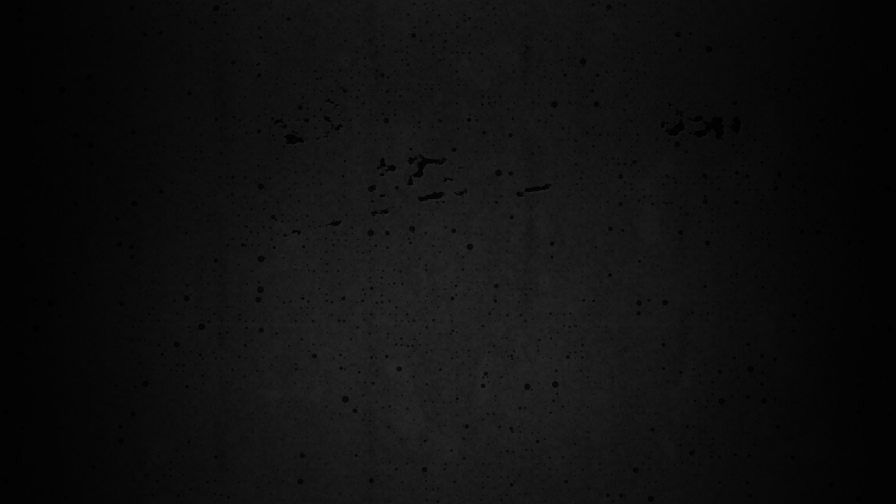
This texture is drawn by a WebGL 1 fragment shader. Its source:

```glsl
precision highp float;
// Near-black concrete wall with fine grain, pits, worn seams and a soft vignette.
uniform vec2 u_resolution;

const float TAU = 6.28319;

float hash(vec2 p) {
  vec3 q = fract(vec3(p.xyx) * 0.1031);
  q += dot(q, q.yzx + 33.33);
  return fract((q.x + q.y) * q.z);
}

// Value noise over the unit square that wraps after a whole number of cells.
float noise(vec2 uv, vec2 cells, float seed) {
  vec2 p = uv * cells;
  vec2 i = floor(p);
  vec2 f = p - i;
  f = f * f * (3.0 - 2.0 * f);
  vec2 a = mod(i, cells) + seed;
  vec2 b = mod(i + 1.0, cells) + seed;
  return mix(mix(hash(a), hash(vec2(b.x, a.y)), f.x),
             mix(hash(vec2(a.x, b.y)), hash(b), f.x), f.y);
}

float fbm(vec2 uv, vec2 cells, float seed) {
  float sum = 0.0;
  float amp = 0.53;
  for (int i = 0; i < 4; i++) {
    sum += amp * noise(uv, cells, seed);
    cells *= 2.0;
    seed += 17.0;
    amp *= 0.5;
  }
  return sum;
}

// Round air holes, at most one in each cell.
float holes(vec2 uv, vec2 cells, float share, float seed) {
  vec2 p = uv * cells;
  vec2 id = mod(floor(p), cells) + seed;
  vec2 centre = 0.3 + 0.4 * vec2(hash(id + 3.7), hash(id + 8.3));
  float radius = mix(0.09, 0.25, pow(hash(id + 5.1), 2.0));
  float soft = 0.6 * cells.x / u_resolution.x;
  float d = length(fract(p) - centre);
  float dot_ = 1.0 - smoothstep(max(radius - soft, 0.0), radius + soft, d);
  return dot_ * step(hash(id + 1.9), share);
}

// Ragged chips along a rising pour seam and in a few clusters above it.
float chips(vec2 uv) {
  float seamY = 0.452 + 0.31 * uv.x + 0.035 * (noise(uv, vec2(12.0, 1.0), 40.0) - 0.5);
  float ends = smoothstep(0.22, 0.32, uv.x) * (1.0 - smoothstep(0.84, 0.97, uv.x));
  float seam = exp(-pow((uv.y - seamY) / 0.009, 2.0)) * ends;
  seam *= smoothstep(0.3, 0.6, noise(uv, vec2(22.0, 2.0), 51.0));
  float cluster = smoothstep(0.68, 0.9, noise(uv, vec2(16.0, 12.0), 63.0));
  cluster *= exp(-pow((uv.y - 0.72) / 0.12, 2.0)) * ends;
  float ragged = fbm(uv, vec2(96.0, 72.0), 75.0);
  float area = max(seam, 0.85 * cluster);
  return smoothstep(0.8, 0.93, ragged + 0.36 * area) * smoothstep(0.05, 0.4, area);
}

// Faint upright formwork joint at x.
float joint(vec2 uv, float x, float seed) {
  float wobble = 0.008 * (noise(uv, vec2(1.0, 14.0), seed) - 0.5);
  float broken = smoothstep(0.25, 0.7, noise(uv, vec2(1.0, 9.0), seed + 5.0));
  return exp(-pow((uv.x - x + wobble) / 0.006, 2.0)) * broken;
}

void main() {
  vec2 uv = gl_FragCoord.xy / u_resolution;

  // Vignette made of whole cosine periods, so opposite edges agree.
  float across = pow(0.5 - 0.5 * cos(TAU * uv.x), 0.85);
  float upright = 0.81 + 0.19 * cos(TAU * (uv.y - 0.36));
  float light = 0.011 + 0.119 * across * upright;

  // Broad stains, vertical streaks and pale trowel patches.
  float tone = 1.0;
  tone += 0.20 * (fbm(uv, vec2(8.0, 5.0), 2.0) - 0.5);
  tone += 0.14 * (fbm(uv, vec2(40.0, 4.0), 11.0) - 0.5);
  float patchField = fbm(uv + 0.01 * noise(uv, vec2(24.0, 14.0), 7.0), vec2(22.0, 9.0), 23.0);
  tone += 0.13 * smoothstep(0.66, 0.74, patchField);

  // Formwork joints and one pale horizontal lift line.
  for (int i = 0; i < 4; i++) {
    float k = float(i);
    tone -= 0.13 * joint(uv, 0.245 + 0.172 * k, 31.0 + 9.0 * k);
  }
  float lift = exp(-pow((uv.y - 0.356) / 0.0035, 2.0));
  tone += 0.10 * lift * noise(uv, vec2(18.0, 3.0), 29.0);

  // Sandy grain.
  tone += 0.21 * (noise(uv, vec2(400.0, 225.0), 13.0) - 0.5);
  tone += 0.15 * (noise(uv, vec2(192.0, 108.0), 19.0) - 0.5);

  // Holes and chips, with a pale lower rim on the chips.
  float density = smoothstep(0.25, 0.7, noise(uv, vec2(10.0, 6.0), 37.0));
  float pits = 0.55 * holes(uv, vec2(144.0, 81.0), 0.36, 101.0) * (0.45 + 0.55 * density);
  pits = max(pits, 0.7 * holes(uv, vec2(64.0, 36.0), 0.12, 211.0));
  float chip = chips(uv);
  float rim = max(chips(uv + vec2(-0.002, 0.004)) - chip, 0.0);
  tone = (tone + 0.22 * rim) * (1.0 - pits) * (1.0 - 0.85 * chip);

  gl_FragColor = vec4(vec3(max(light * tone, 0.0)), 1.0);
}
```
